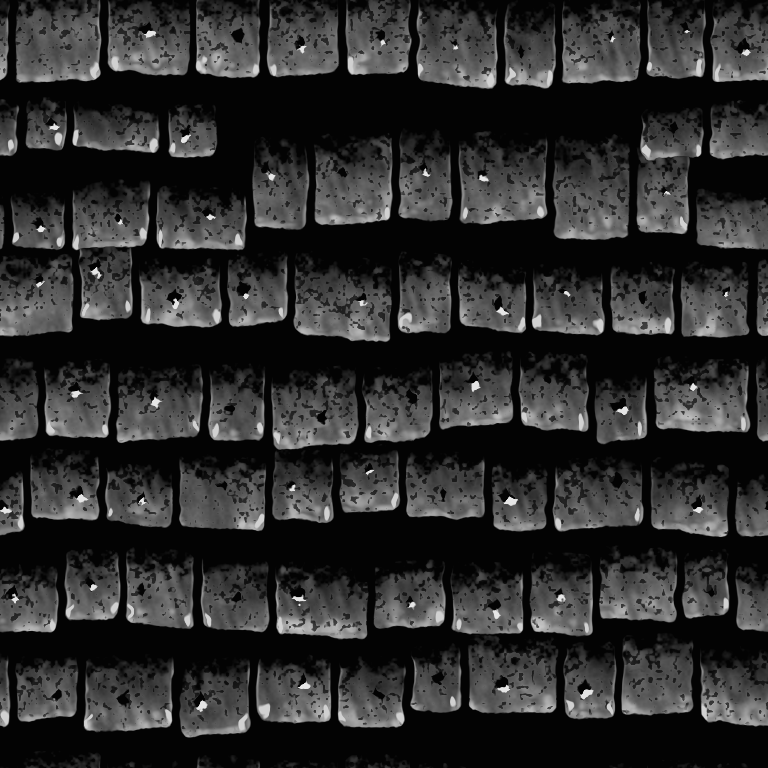
This texture map is drawn by a WebGL 2 fragment shader. Its source:

```glsl
#version 300 es
precision highp float;
// Worn grey roof shingles in uneven staggered courses over black gaps, tiling seamlessly.
uniform vec2 u_resolution;
out vec4 fragColor;

const int ROWS = 8;
const float COLS = 10.0;
const float TAU = 6.2831853;
// Lower edge and height of each course, from the top one down
const float BASE[ROWS] = float[](0.900, 0.797, 0.684, 0.570, 0.432, 0.317, 0.184, 0.058);
const float HEIGHT[ROWS] = float[](0.118, 0.068, 0.082, 0.098, 0.100, 0.088, 0.098, 0.096);
const float GAP = 0.0055;            // half the slot between neighbours
const float EDGE_JITTER = 0.46;      // variation of tile widths
const float DROP_JITTER = 0.024;     // variation of lower edges
const float CORNER = 0.009;
const float HOLE_RADIUS = 0.0065;
const float RIM_WIDTH = 0.0065;
const vec3 BLACK = vec3(0.01);
const float BODY_LOW = 0.41;
const float BODY_HIGH = 0.26;
const float RIM_LIGHT = 0.62;
const float GLINT_LIGHT = 0.82;

float hash(vec2 p) {
    vec3 q = fract(vec3(p.xyx) * vec3(0.1031, 0.1030, 0.0973));
    q += dot(q, q.yzx + 33.33);
    return fract((q.x + q.y) * q.z);
}

// Value noise wrapping after a whole number of cells
float noise(vec2 p, vec2 period) {
    vec2 i = floor(p), f = fract(p);
    f = f * f * (3.0 - 2.0 * f);
    vec2 a = mod(i, period), b = mod(i + 1.0, period);
    return mix(mix(hash(a), hash(vec2(b.x, a.y)), f.x),
               mix(hash(vec2(a.x, b.y)), hash(b), f.x), f.y);
}

float wrapNoise(vec2 uv, float cells) {
    return noise(uv * cells, vec2(cells));
}

// Surface patterns shared by all tiles
struct Wear { float blotch, mid, grain, brush; vec2 warp; };

float tileEdge(float col, float row) {
    return (col + EDGE_JITTER * (hash(vec2(mod(col, COLS), row + 20.0)) - 0.5)) / COLS;
}

float shadeTile(vec2 uv, int row, float col, float shift, Wear w, float soft) {
    float r = float(row);
    vec2 id = vec2(mod(col, COLS) + 3.0, r * 7.0 + 1.0);
    float left = tileEdge(col, r) + shift, right = tileEdge(col + 1.0, r) + shift;
    float center = 0.5 * (left + right), halfWidth = 0.5 * (right - left) - GAP;
    float base = BASE[row], height = HEIGHT[row] * mix(0.85, 1.1, hash(id + 11.0));

    // The second course stops short; the third grows taller to fill the space
    bool inMiddle = abs(fract(center) - 0.58) < 0.29;
    if (row == 1 && inMiddle) return 0.0;
    if (row == 2 && inMiddle) { base += 0.018; height += 0.046; }

    base += DROP_JITTER * (hash(id + 23.0) - 0.5) + 0.006 * sin(TAU * (center + r * 0.37));
    vec2 p = vec2(uv.x - center, fract(uv.y - base + 0.25) - 0.25);
    p.y -= p.x * 0.22 * (hash(id + 31.0) - 0.5);
    p += w.warp;
    vec2 q = abs(p - vec2(0.0, 0.5 * height)) - vec2(halfWidth, 0.5 * height) + CORNER;
    float dist = length(max(q, 0.0)) + min(max(q.x, q.y), 0.0) - CORNER;
    if (dist > 0.01) return 0.0;
    float mask = smoothstep(soft, -soft, dist);
    float t = clamp(p.y / height, 0.0, 1.0);

    // Body: lighter below, brushed and blotched
    float shade = mix(BODY_LOW, BODY_HIGH, smoothstep(0.0, 0.8, t)) + 0.08 * (hash(id + 41.0) - 0.5);
    shade += 0.20 * (w.blotch - 0.5) + 0.14 * (w.brush - 0.5) + 0.09 * (w.grain - 0.5);
    shade += 0.24 * smoothstep(0.5, 0.75, w.blotch * 0.6 + w.mid * 0.4) * smoothstep(0.5, 0.05, t);
    // Pits, denser toward the top
    float pits = smoothstep(0.68, 0.82, w.grain + 0.20 * t + 0.25 * (w.blotch - 0.6));
    shade *= 1.0 - 0.65 * pits;
    // Ragged shadow of the course above
    shade *= 1.0 - smoothstep(0.60, 0.98, t + 0.35 * (w.mid - 0.5) + 0.30 * (w.grain - 0.5));

    // Chipped light rims at the sides and the lower edge
    float side = halfWidth - abs(p.x);
    float sideSeed = hash(id + (p.x < 0.0 ? 53.0 : 67.0));
    float sideRim = smoothstep(RIM_WIDTH, 0.2 * RIM_WIDTH, side + 0.004 * (w.mid - 0.3) + 0.003 * t)
        * smoothstep(0.1, 0.5, sideSeed) * (1.0 - smoothstep(0.75, 1.0, t));
    float lowRim = smoothstep(1.6 * RIM_WIDTH, 0.5 * RIM_WIDTH, p.y + 0.010 * (w.mid - 0.4))
        * smoothstep(0.25, 0.55, w.blotch);
    shade = mix(shade, RIM_LIGHT + 0.25 * (w.brush - 0.5), 0.85 * max(sideRim, lowRim));

    // Glints in the lower corners
    vec2 toCorner = vec2(side - 0.006, p.y - 0.012) + 0.010 * (vec2(w.mid, w.brush) - 0.5);
    float glint = smoothstep(1.0, 0.6, length(toCorner / vec2(0.005, 0.010))) * step(0.45, sideSeed);
    shade = mix(shade, GLINT_LIGHT, glint);

    // Nail hole with a bright chip below it
    vec2 nail = vec2(halfWidth * (hash(id + 71.0) - 0.5), height * mix(0.35, 0.68, hash(id + 83.0)));
    vec2 h = p - nail + 0.007 * (vec2(w.mid, w.grain) - 0.5);
    float size = HOLE_RADIUS * mix(0.75, 1.25, hash(id + 97.0));
    float chip = abs(h.x - 0.002) * 0.8 + abs(h.y + size) - 0.75 * size;
    float hole = abs(h.x) + 0.7 * abs(h.y) + 0.3 * h.x - size;
    float hasNail = step(0.15, hash(id + 101.0));
    shade = mix(shade, 0.01, hasNail * smoothstep(soft, -soft, hole));
    shade = mix(shade, 0.9, hasNail * step(0.4, hash(id + 113.0)) * smoothstep(soft, -soft, chip));
    return shade * mask;
}

void main() {
    vec2 uv = gl_FragCoord.xy / u_resolution;
    float soft = max(1.0 / min(u_resolution.x, u_resolution.y), 0.0012);
    Wear w;
    w.blotch = 0.6 * wrapNoise(uv, 28.0) + 0.4 * wrapNoise(uv + 0.37, 61.0);
    w.mid = wrapNoise(uv + 0.13, 90.0);
    w.grain = 0.6 * wrapNoise(uv, 190.0) + 0.4 * wrapNoise(uv + 0.71, 310.0);
    w.brush = noise(vec2(120.0 * uv.x + 40.0 * uv.y, 30.0 * uv.y - 15.0 * uv.x), vec2(40.0, 15.0));
    w.warp = 0.005 * (vec2(wrapNoise(uv + 0.53, 44.0), wrapNoise(uv + 0.29, 52.0)) - 0.5)
        + 0.0025 * (vec2(w.mid, w.grain) - 0.5);

    float light = 0.0;
    for (int row = 0; row < ROWS; row++) {
        float shift = hash(vec2(float(row) + 5.0, 9.0)) / COLS;
        float col = floor((uv.x - shift) * COLS);
        for (float k = -1.0; k <= 1.0; k++)
            light = max(light, shadeTile(uv, row, col + k, shift, w, soft));
    }
    fragColor = vec4(max(BLACK, vec3(light)), 1.0);
}
```
